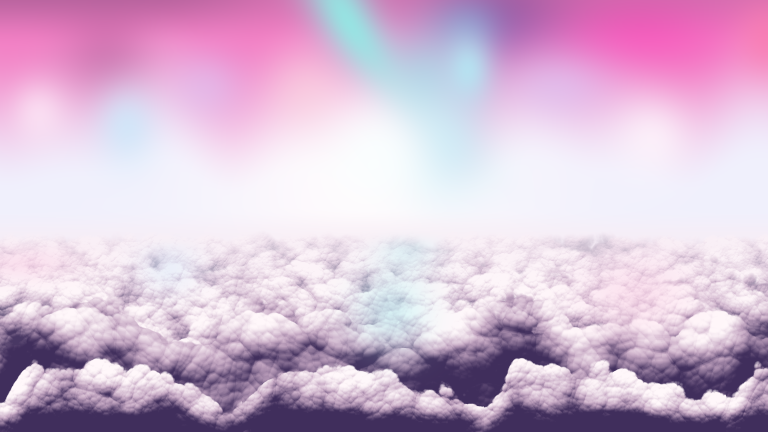
This background is drawn by a WebGL 1 fragment shader. Its source:

```glsl
precision highp float;
uniform vec2 u_resolution;

const float TAU = 6.28318;
const vec3 CLOUD_LIGHT = vec3(1.0, 0.97, 0.98);
const vec3 CLOUD_MID = vec3(0.77, 0.65, 0.76);
const vec3 CLOUD_DARK = vec3(0.25, 0.18, 0.36);
const vec3 HAZE = vec3(0.97, 0.93, 0.96);
const vec3 PINK = vec3(0.95, 0.50, 0.77);
const vec3 HOT_PINK = vec3(0.97, 0.34, 0.74);
const vec3 MAUVE = vec3(0.60, 0.33, 0.54);
const vec3 VIOLET = vec3(0.57, 0.35, 0.66);
const vec3 LAVENDER = vec3(0.86, 0.77, 0.95);
const vec3 AQUA = vec3(0.56, 0.93, 0.90);
const vec3 PALE_BLUE = vec3(0.80, 0.91, 0.98);

vec2 hash2(vec2 p) {
  return fract(sin(vec2(dot(p, vec2(127.1, 311.7)), dot(p, vec2(269.5, 183.3)))) * 43758.5);
}

// Rounded cellular noise: one dome per jittered cell
float domes(vec2 p) {
  vec2 cell = floor(p), f = fract(p);
  float nearest = 1.0;
  for (int y = -1; y <= 1; y++) {
    for (int x = -1; x <= 1; x++) {
      vec2 o = vec2(float(x), float(y));
      vec2 d = o + hash2(cell + o) - f;
      nearest = min(nearest, dot(d, d));
    }
  }
  return 1.0 - nearest;
}

float billow(vec2 p) {
  float sum = 0.0, amp = 0.57;
  p += 0.07 * sin(p.yx * 2.3 + 1.0);
  for (int i = 0; i < 4; i++) {
    sum += amp * domes(p);
    p = mat2(1.7, 1.2, -1.2, 1.7) * p + 7.3;
    amp *= 0.45;
  }
  return sum;
}

float glow(vec2 p, vec2 center, vec2 size) {
  vec2 d = (p - center) / size;
  return exp(-dot(d, d));
}

vec3 sky(vec2 p) {
  float shafts = 0.03 * sin(p.x * 23.0 + 0.6) + 0.015 * sin(p.x * 41.0 + 2.0);
  vec3 pale = mix(vec3(0.94, 0.94, 0.99), vec3(1.0, 0.98, 0.99), glow(p, vec2(0.48, 0.55), vec2(0.22, 0.4)));
  vec3 col = mix(pale, PINK, smoothstep(0.58, 0.96, p.y + shafts));

  // Saturated colours along the upper edge
  col = mix(col, HOT_PINK, 0.8 * glow(p, vec2(0.83, 0.93), vec2(0.12, 0.10)));
  col = mix(col, VIOLET, 0.8 * glow(p, vec2(0.65, 0.97), vec2(0.09, 0.12)));
  col = mix(col, MAUVE, 0.35 * glow(p, vec2(0.14, 0.87), vec2(0.06, 0.10)));
  col = mix(col, MAUVE, 0.7 * smoothstep(0.89, 1.03, p.y) * (1.0 - 0.5 * smoothstep(0.2, 0.4, p.x)));
  col = mix(col, vec3(0.98, 0.48, 0.68), 0.7 * glow(p, vec2(1.0, 0.91), vec2(0.04, 0.09)));

  // Soft lavender and blue patches
  col = mix(col, LAVENDER, 0.55 * glow(p, vec2(0.27, 0.80), vec2(0.05, 0.08)));
  col = mix(col, LAVENDER, 0.6 * glow(p, vec2(0.73, 0.80), vec2(0.07, 0.08)));
  col = mix(col, vec3(0.50, 0.58, 0.80), 0.6 * glow(p, vec2(0.61, 0.94), vec2(0.045, 0.07)));
  col = mix(col, vec3(0.98, 0.82, 0.86), 0.5 * glow(p, vec2(0.40, 0.79), vec2(0.05, 0.09)));

  // Curved aqua streak and pale lights
  float drop = 1.0 - p.y;
  float bend = p.x - 0.44 - 0.25 * drop - 0.5 * drop * drop;
  col = mix(col, AQUA, 0.9 * glow(vec2(bend, p.y), vec2(0.0, 0.95), vec2(0.045, 0.20)));
  col = mix(col, vec3(0.62, 0.85, 0.90), 0.7 * glow(p, vec2(0.555, 0.82), vec2(0.05, 0.13)));
  col = mix(col, vec3(0.76, 0.93, 0.97), 0.7 * glow(p, vec2(0.58, 0.67), vec2(0.06, 0.13)));
  col = mix(col, vec3(0.70, 0.92, 0.96), 0.85 * glow(p, vec2(0.61, 0.84), vec2(0.035, 0.09)));
  col = mix(col, PALE_BLUE, 0.8 * glow(p, vec2(0.165, 0.71), vec2(0.04, 0.09)));
  col = mix(col, vec3(1.0, 0.94, 0.98), 0.6 * glow(p, vec2(0.05, 0.74), vec2(0.035, 0.07)));
  col = mix(col, vec3(1.0, 0.97, 0.99), 0.7 * glow(p, vec2(0.85, 0.68), vec2(0.05, 0.09)));
  return mix(col, vec3(0.98, 1.0, 1.0), 0.85 * glow(p, vec2(0.49, 0.65), vec2(0.075, 0.13)));
}

// One bank of cloud, lit from above and fading to shadow below its ridge
vec3 bank(vec3 back, vec2 q, float top, float freq, float depth, float gloom, float haze, float seed) {
  vec2 cloudPos = q * freq + seed * vec2(13.7, 5.1);
  float body = billow(cloudPos);
  float relief = body - billow(cloudPos + vec2(-0.01, 0.045));
  float broad = domes(cloudPos * 0.6 + 3.1) - 0.78;
  float below = top + 0.9 / freq * (body - 0.8) - q.y;
  float shadow = smoothstep(0.01, depth, top - q.y);
  float light = 0.62 + 3.0 * relief + 1.0 * (body - 0.8) + 0.7 * broad - 0.72 * shadow - gloom;
  vec3 col = mix(CLOUD_MID, CLOUD_LIGHT, smoothstep(0.2, 0.85, light));
  col = mix(CLOUD_DARK, col, smoothstep(-0.3, 0.42, light));
  col = mix(col, HAZE, haze);
  return mix(back, col, smoothstep(0.0, mix(0.008, 0.025, haze), below));
}

void main() {
  vec2 p = gl_FragCoord.xy / u_resolution;
  vec2 q = vec2(p.x * u_resolution.x / u_resolution.y, p.y);
  vec3 col = mix(sky(p), HAZE, 0.7 * smoothstep(0.52, 0.45, p.y));

  // Receding banks with rounded towers, far to near
  float towers = cos((p.x - 0.11) * TAU / 0.28);
  float sides = smoothstep(0.12, 0.0, p.x) + smoothstep(0.94, 0.99, p.x);
  float gloom = 0.6 * sides * smoothstep(0.34, 0.2, p.y);
  for (int i = 0; i < 7; i++) {
    float row = float(i), t = row / 6.0;
    float lumps = domes(vec2(q.x * mix(12.0, 5.0, t) + row * 3.7, row + 0.5)) - 0.75;
    float top = 0.46 - 0.21 * t + 0.025 * t * towers + mix(0.015, 0.10, t) * lumps;
    col = bank(col, q, top, mix(19.0, 7.0, t), mix(0.16, 0.14, t), gloom, 0.75 * pow(1.0 - t, 1.5), row);
  }

  // Repeating foreground bank, sloping down to the right
  float f = fract(p.x / 0.315);
  float ridge = mix(0.07, 0.155, smoothstep(0.0, 0.15, f) * smoothstep(1.1, 0.4, f));
  ridge += 0.05 * (domes(vec2(q.x * 8.0, 4.5)) - 0.75);
  col = bank(col, q, ridge, 10.0, 0.135, 0.6 * smoothstep(0.07, 0.01, p.y), 0.0, 9.0);

  // Coloured light falling on the clouds
  float cloudArea = smoothstep(0.48, 0.42, p.y);
  float aquaLight = glow(p, vec2(0.51, 0.28), vec2(0.05, 0.09)) + 0.6 * glow(p, vec2(0.53, 0.42), vec2(0.04, 0.05));
  float pinkLight = glow(p, vec2(0.83, 0.32), vec2(0.07, 0.09)) + glow(p, vec2(0.03, 0.39), vec2(0.07, 0.04));
  col = mix(col, vec3(0.72, 0.96, 0.96), 0.5 * cloudArea * aquaLight);
  col = mix(col, vec3(0.98, 0.78, 0.88), 0.4 * cloudArea * pinkLight);
  col = mix(col, PALE_BLUE, 0.35 * cloudArea * glow(p, vec2(0.22, 0.38), vec2(0.04, 0.06)));
  gl_FragColor = vec4(col, 1.0);
}
```
